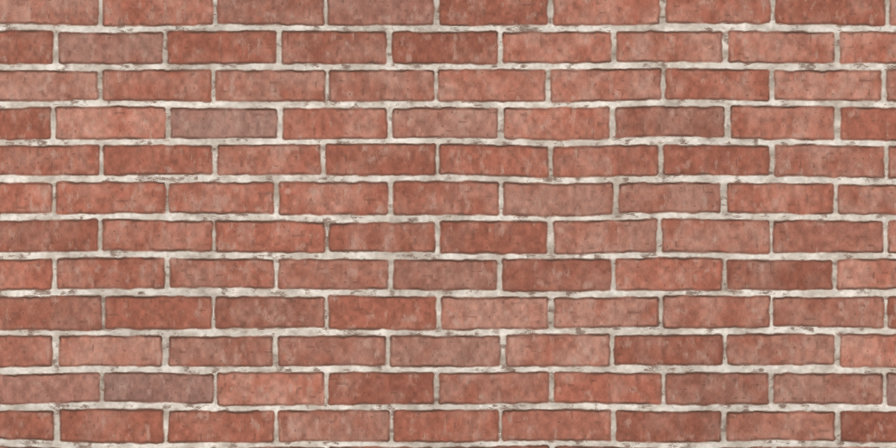
Give the GLSL for this texture, as a Shadertoy shader.

```glsl
const vec2 PITCH = vec2(0.2495, 0.0845);     // brick plus joint, in canvas heights
const float FIRST_BED = 0.0078;              // height of the lowest bed joint
const float EVEN_START = 0.122;              // first head joint of even rows
const float ODD_START = 0.229;               // first head joint of odd rows
const vec2 JOINT_HALF = vec2(0.0052, 0.0068);
const float JOINT_SHIFT = 0.011;             // sideways scatter of head joints
const float BED_WAVE = 0.009;                // sag of the rows
const float SIZE_SCATTER = 0.0045;
const float CORNER = 0.006;
const float ROUGHNESS = 0.0065;
const float SOFTNESS = 0.0031;
const float RIM_WIDTH = 0.0085;
const float GRAIN = 0.34;
const float BRICK_CONTRAST = 0.15;
const float WALL_CONTRAST = 0.16;

const vec3 BRICK_RED = vec3(0.62, 0.385, 0.315);
const vec3 BRICK_PALE = vec3(0.69, 0.505, 0.44);
const vec3 BRICK_GREY = vec3(0.62, 0.50, 0.46);
const vec3 RIM_DARK = vec3(0.38, 0.27, 0.225);
const vec3 DUST = vec3(0.75, 0.62, 0.56);
const vec3 MORTAR_LIGHT = vec3(0.90, 0.86, 0.81);
const vec3 MORTAR_DARK = vec3(0.67, 0.61, 0.55);
const vec3 CREVICE = vec3(0.50, 0.41, 0.36);

float hash(vec2 p) {
    vec3 q = fract(p.xyx * 0.1031);
    q += dot(q, q.yzx + 33.33);
    return fract((q.x + q.y) * q.z);
}

float noise(vec2 p) {
    vec2 cell = floor(p);
    vec2 f = fract(p);
    f = f * f * (3.0 - 2.0 * f);
    float low = mix(hash(cell), hash(cell + vec2(1, 0)), f.x);
    float high = mix(hash(cell + vec2(0, 1)), hash(cell + vec2(1, 1)), f.x);
    return mix(low, high, f.y);
}

float fbm(vec2 p) {
    float sum = 0.0;
    float weight = 0.5;
    for (int i = 0; i < 4; i++) {
        sum += weight * noise(p);
        p = p * 2.03 + 17.3;
        weight *= 0.5;
    }
    return sum / 0.9375;
}

float roundedBox(vec2 p, vec2 halfSize, float radius) {
    vec2 q = abs(p) - halfSize + radius;
    return length(max(q, 0.0)) + min(max(q.x, q.y), 0.0) - radius;
}

float headJoint(float column, float row) {
    float start = mod(row, 2.0) < 0.5 ? EVEN_START : ODD_START;
    float shift = hash(vec2(column, row) + 71.0) - 0.5;
    return start + column * PITCH.x + shift * JOINT_SHIFT;
}

vec3 mortarColor(vec2 p, float bedShare) {
    float tone = 0.3 + 0.35 * bedShare + 1.5 * (fbm(p * vec2(26.0, 40.0)) - 0.45);
    vec3 color = mix(MORTAR_DARK, MORTAR_LIGHT, clamp(tone, 0.0, 1.0));
    float crevice = smoothstep(0.56, 0.85, fbm(p * vec2(48.0, 75.0) + 5.0));
    color = mix(color, CREVICE, 0.8 * crevice);
    return color * (1.0 + 0.12 * (noise(p * 150.0) - 0.5));
}

vec3 brickColor(vec2 p, vec2 id, vec2 local, float depth) {
    float tone = hash(id + 13.0);
    vec2 shifted = p + 5.0 * tone;

    // Fired clay: tone per brick, blotches and grain
    float blotch = fbm(shifted * vec2(26.0, 22.0));
    float pale = 0.42 + 0.9 * (tone - 0.5) + 1.8 * (blotch - 0.5);
    vec3 color = mix(BRICK_RED, BRICK_PALE, clamp(pale, 0.0, 1.0));
    color = mix(color, BRICK_GREY, 0.7 * smoothstep(0.9, 0.98, hash(id + 41.0)));
    color *= 1.0 + BRICK_CONTRAST * (hash(id + 23.0) - 0.5);
    color *= 1.0 + GRAIN * (fbm(shifted * vec2(95.0, 75.0)) - 0.5);

    // Thin dust and dark pits
    float dust = smoothstep(0.55, 0.9, fbm(shifted * vec2(70.0, 45.0) + 9.0));
    color = mix(color, DUST, 0.6 * dust);
    float pits = smoothstep(0.78, 0.98, noise(shifted * 100.0 + 31.0));
    color = mix(color, RIM_DARK, 0.3 * pits);

    // Broken shadow lines, strongest along the top
    float rim = 1.0 - smoothstep(0.0, RIM_WIDTH, depth);
    float flat_ = smoothstep(0.55, 0.9, abs(local.y));
    float side = 0.35 + flat_ * (local.y > 0.0 ? 0.5 : 0.25);
    float wear = 0.2 + 1.7 * noise(p * vec2(30.0, 50.0));
    return mix(color, RIM_DARK, clamp(rim * side * wear, 0.0, 1.0));
}

void mainImage(out vec4 fragColor, in vec2 fragCoord) {
    vec2 p = fragCoord / iResolution.y;

    // Brick holding this point
    float y = p.y - FIRST_BED + BED_WAVE * (noise(p * vec2(4.0, 8.0)) - 0.5);
    float row = floor(y / PITCH.y);
    float column = floor((p.x - headJoint(0.0, row)) / PITCH.x + 0.5);
    if (p.x < headJoint(column, row)) column -= 1.0;
    vec2 id = vec2(column, row);

    // Outline with uneven size and ragged edges
    float left = headJoint(column, row);
    float right = headJoint(column + 1.0, row);
    vec2 center = vec2(0.5 * (left + right), (row + 0.5) * PITCH.y);
    vec2 halfSize = 0.5 * vec2(right - left, PITCH.y) - JOINT_HALF;
    halfSize += SIZE_SCATTER * (vec2(hash(id + 3.0), hash(id + 7.0)) - 0.5);
    vec2 local = vec2(p.x, y) - center;
    float edge = roundedBox(local, halfSize, CORNER);
    edge += ROUGHNESS * (fbm(p * 42.0) - 0.5);

    // Mortar around brick, under uneven wall-wide tone
    float blur = max(SOFTNESS, 0.75 / iResolution.y);
    float cover = 1.0 - smoothstep(-blur, blur, edge);
    float bedShare = smoothstep(0.85, 1.05, abs(local.y) / halfSize.y);
    vec3 color = mix(mortarColor(p, bedShare),
                     brickColor(p, id, local / halfSize, -edge), cover);
    color *= 1.0 + WALL_CONTRAST * (fbm(p * 3.0) - 0.5);
    fragColor = vec4(color, 1.0);
}
```
